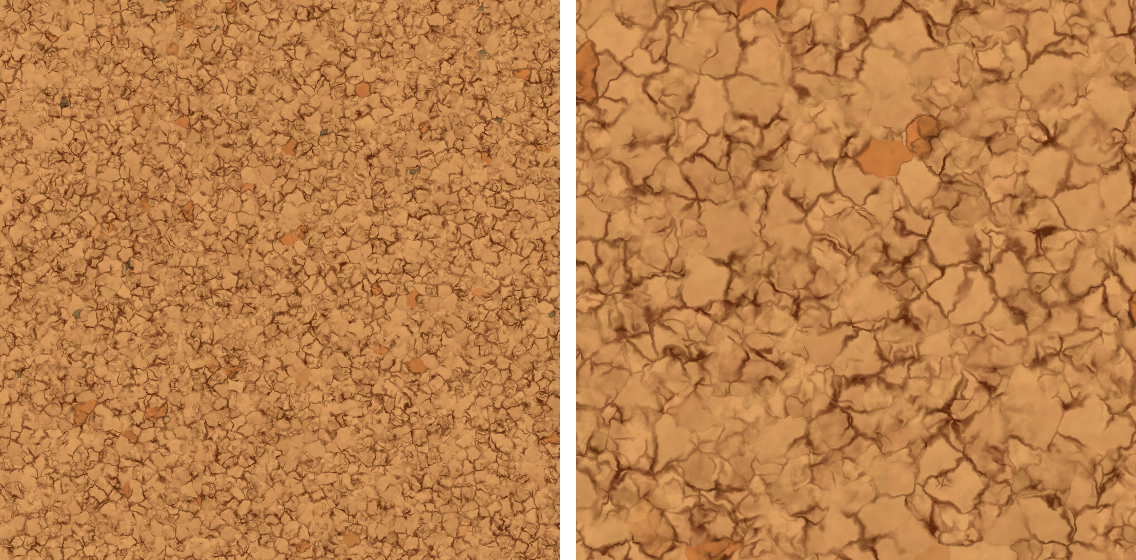
Left, the full canvas; right, a detail of the centre.
Give the GLSL for this texture, as a Shadertoy shader.

```glsl
#define GRAIN_SCALE 47.0
#define CRUMB_SCALE 92.0
#define SIZE_SPREAD 0.32
#define CRUMB_SHARE 0.62
#define CRACK_WIDTH 0.17
#define CRACK_DEPTH 0.78
#define CRUMB_DEPTH 0.50
#define BASE_TONE 0.93
#define DARK_CORK vec3(0.45, 0.24, 0.11)
#define LIGHT_CORK vec3(0.84, 0.60, 0.36)
#define RUST_CORK vec3(0.73, 0.41, 0.18)
#define GREY_CORK vec3(0.47, 0.37, 0.22)

vec3 hash3(vec2 p) {
    vec3 q = fract(p.xyx * vec3(0.1031, 0.1030, 0.0973));
    q += dot(q, q.yxz + 33.33);
    return fract((q.xxy + q.yzz) * q.zyx);
}

float noise(vec2 p) {
    vec2 i = floor(p), f = fract(p);
    f = f * f * (3.0 - 2.0 * f);
    float low = mix(hash3(i).x, hash3(i + vec2(1, 0)).x, f.x);
    float high = mix(hash3(i + vec2(0, 1)).x, hash3(i + vec2(1, 1)).x, f.x);
    return mix(low, high, f.y);
}

float fbm(vec2 p) {
    float sum = 0.0, amp = 0.5;
    for (int i = 0; i < 4; i++) {
        sum += amp * noise(p);
        p = mat2(1.6, 1.2, -1.2, 1.6) * p + 17.3;
        amp *= 0.5;
    }
    return sum / 0.9375;
}

// Weighted Voronoi cells: x = distance to border, yz = cell id, w = height in cell
vec4 grains(vec2 p) {
    vec2 cell = floor(p), nearest = vec2(0), second = vec2(0), id = vec2(0);
    float d1 = 1e3, d2 = 1e3;
    for (int y = -2; y <= 2; y++) {
        for (int x = -2; x <= 2; x++) {
            vec2 c = cell + vec2(x, y);
            vec3 h = hash3(c + 40.0);
            vec2 r = c + h.xy - p;
            float d = dot(r, r) - SIZE_SPREAD * h.z;
            if (d < d1) {
                d2 = d1; second = nearest;
                d1 = d; nearest = r; id = c;
            } else if (d < d2) {
                d2 = d; second = r;
            }
        }
    }
    float border = (d2 - d1) / (2.0 * max(length(second - nearest), 0.15));
    return vec4(border, id, -nearest.y);
}

float crackMask(float border, float width, float pixel) {
    return 1.0 - smoothstep(0.0, width + 0.5 * pixel, border);
}

void mainImage(out vec4 fragColor, in vec2 fragCoord) {
    vec2 uv = fragCoord / iResolution.y;
    float pixel = 1.0 / iResolution.y;

    // Ragged outlines
    vec2 warp = vec2(fbm(uv * 75.0), fbm(uv * 75.0 + 51.7)) - 0.5;
    vec2 p = uv + 0.017 * warp;

    vec4 grain = grains(p * GRAIN_SCALE);
    vec4 crumb = grains(p * CRUMB_SCALE + 9.4);
    vec3 grainRnd = hash3(grain.yz + 211.0);
    vec3 crumbRnd = hash3(crumb.yz + 87.0);

    // Some grains break into crumbs, others stay whole
    float broken = smoothstep(-0.12, 0.12, CRUMB_SHARE - grainRnd.x + 0.7 * (noise(uv * 60.0) - 0.5));
    float rough = fbm(uv * 170.0 + 5.0) - 0.5;
    float broad = fbm(uv * 14.0) - 0.5;

    // Cracks of uneven width and depth
    float gap = noise(uv * 85.0 + 31.0);
    float wide = crackMask(grain.x, CRACK_WIDTH * mix(0.3, 1.2, gap), pixel * GRAIN_SCALE);
    float fine = crackMask(crumb.x, CRACK_WIDTH * mix(0.5, 1.4, gap), pixel * CRUMB_SCALE);
    float wideDepth = CRACK_DEPTH * smoothstep(0.15, 0.85, noise(uv * 62.0 + 73.0));
    float fineDepth = CRUMB_DEPTH * broken * smoothstep(0.2, 0.85, noise(uv * 105.0 + 13.0));
    float pits = smoothstep(0.68, 0.9, noise(uv * 125.0 + 7.0)) * max(wide, fine * broken);

    // Tone of grains, crumbs and relief
    float tone = BASE_TONE + 0.14 * (grainRnd.y - 0.5) + 0.16 * broad;
    tone += broken * (0.20 * (crumbRnd.y - 0.5) - 0.05);
    tone += rough * mix(0.22, 0.55, broken);
    tone += 0.07 * clamp(grain.w, -0.7, 0.7) + 0.04 * broken * crumb.w;
    tone -= wide * wideDepth + fine * fineDepth + 0.35 * pits;
    tone = clamp(tone, -0.2, 1.06);

    // Rare rust and grey grains
    vec3 color = mix(DARK_CORK, LIGHT_CORK, tone);
    float shade = 0.55 + 0.5 * tone;
    float rust = 0.7 * smoothstep(0.978, 0.99, grainRnd.z);
    float grey = 0.85 * step(0.9965, crumbRnd.z) * broken;
    color = mix(color, RUST_CORK * shade, rust);
    color = mix(color, GREY_CORK * shade, grey);
    color.rg += 0.012 * (crumbRnd.x - 0.5) * vec2(1.0, -1.0);

    fragColor = vec4(color, 1.0);
}
```
